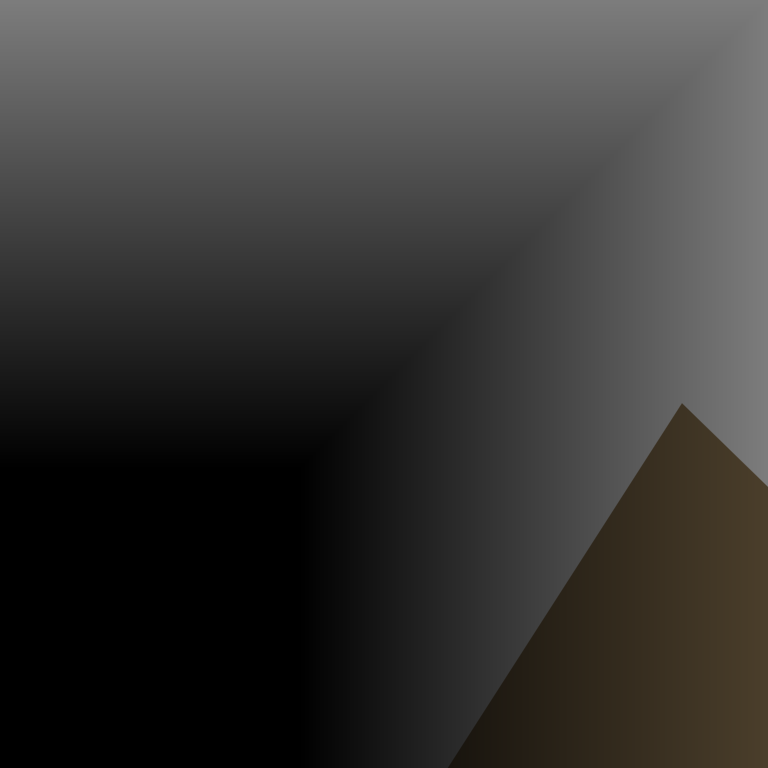
This background is drawn by a Shadertoy shader. Its source:

```glsl
// A mitred grey gradient rising from a black corner, with a brown peak at lower right.

const float DARK_EDGE = 0.39;   // side of the black square
const float RAMP_SLOPE = 0.8;   // brightness gained per canvas unit
const vec3 BROWN_TINT = vec3(0.60, 0.50, 0.345);
const vec2 PEAK = vec2(0.888, 0.475);
const vec2 LEFT_FOOT = vec2(0.583, 0.0);
const vec2 RIGHT_SLOPE_END = vec2(1.0, 0.366);

// Square-shaped ramp: black inside the edge, then linear outward.
float cornerRamp(vec2 p, float edge, float slope) {
    return max(max(p.x, p.y) - edge, 0.0) * slope;
}

// Signed distance to the line a-b, negative on its right-hand side.
float lineDistance(vec2 p, vec2 a, vec2 b) {
    vec2 along = normalize(b - a);
    return dot(p - a, vec2(-along.y, along.x));
}

// Area below two slopes that meet at the apex.
float peakDistance(vec2 p, vec2 leftFoot, vec2 apex, vec2 rightEnd) {
    return max(lineDistance(p, leftFoot, apex), lineDistance(p, apex, rightEnd));
}

// Antialiased coverage of a signed distance.
float coverage(float d, float pixel) {
    return 1.0 - smoothstep(-0.75 * pixel, 0.75 * pixel, d);
}

void mainImage(out vec4 fragColor, in vec2 fragCoord) {
    vec2 uv = fragCoord / iResolution.xy;
    float pixel = 1.0 / min(iResolution.x, iResolution.y);

    // Background light
    float light = cornerRamp(uv, DARK_EDGE, RAMP_SLOPE);

    // The peak tints the light behind it
    float peak = coverage(peakDistance(uv, LEFT_FOOT, PEAK, RIGHT_SLOPE_END), pixel);
    vec3 color = light * mix(vec3(1.0), BROWN_TINT, peak);

    fragColor = vec4(color, 1.0);
}
```
